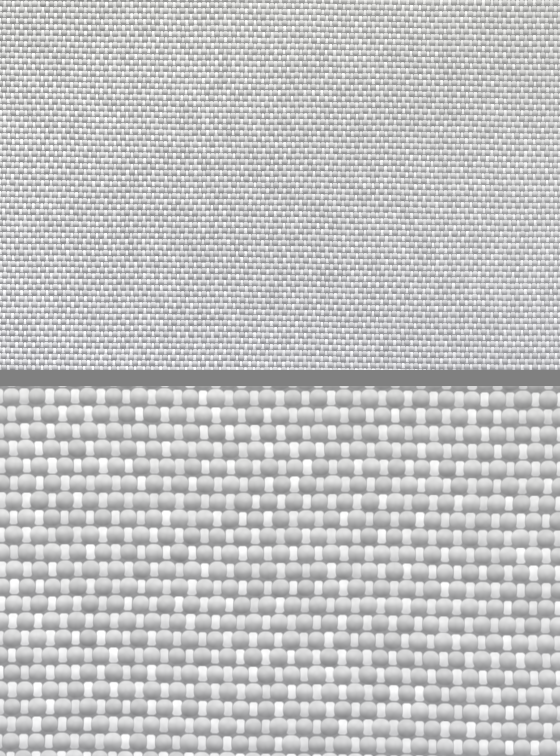
Top, the full canvas; bottom, a detail of the centre.
Write a Shadertoy shader that draws this texture.

```glsl
const vec2 REPEATS = vec2(66.0, 64.0);       // knots across, rows down
const float TILT = 0.016;                    // downward drift of rows to the right
const float BEND = 0.0009;                   // waviness of the threads
const float CELL_ASPECT = 1.47;              // knot pitch over row pitch
const vec2 KNOT_HALF = vec2(0.51, 0.49);     // in row heights
const vec2 CROSS_HALF = vec2(0.27, 0.43);
const float KNOT_ROUND = 0.44;
const float CROSS_ROUND = 0.18;
const float SIZE_JITTER = 0.07;
const float TONE_JITTER = 0.06;
const float GRAIN = 0.05;
const vec3 GAP = vec3(0.60, 0.60, 0.605);
const vec3 KNOT_SHADE = vec3(0.56, 0.56, 0.565);
const vec3 KNOT_LIGHT = vec3(0.87, 0.87, 0.87);
const vec3 CROSS_SHADE = vec3(0.82, 0.82, 0.825);
const vec3 CROSS_LIGHT = vec3(0.96, 0.96, 0.96);
const vec3 MEAN_TONE = vec3(0.76);

float hash(vec2 p) {
    vec3 q = fract(p.xyx * vec3(0.1031, 0.1030, 0.0973));
    q += dot(q, q.yzx + 33.33);
    return fract((q.x + q.y) * q.z);
}

// Distance to the nearest scattered point
float cellular(vec2 p) {
    vec2 cell = floor(p);
    float nearest = 2.0;
    for (int j = -1; j <= 1; j++)
    for (int i = -1; i <= 1; i++) {
        vec2 id = cell + vec2(i, j);
        vec2 point = id + vec2(hash(id), hash(id + 57.0));
        nearest = min(nearest, length(p - point));
    }
    return nearest;
}

float roundedBox(vec2 p, vec2 halfSize, float radius) {
    vec2 q = abs(p) - halfSize + radius;
    return length(max(q, 0.0)) + min(max(q.x, q.y), 0.0) - radius;
}

float coverage(float dist, float blur) {
    return 1.0 - smoothstep(-blur, blur, dist);
}

// Slow wander shared by neighbouring threads
vec2 threadBend(vec2 uv) {
    return BEND * vec2(
        sin(uv.y * 17.0 + 2.0 * sin(uv.x * 5.0)) + 0.4 * sin(uv.y * 61.0),
        sin(uv.x * 9.0 + 1.5 * sin(uv.y * 7.0)) + 0.4 * sin(uv.x * 43.0));
}

// Horizontal position along a row; alternate rows shift by half a knot
float alongRow(float x, float row) {
    return x + 0.5 * mod(row, 2.0);
}

void mainImage(out vec4 fragColor, in vec2 fragCoord) {
    vec2 uv = fragCoord / iResolution.xy;
    vec2 grid = (uv + vec2(0.0, TILT * uv.x) + threadBend(uv)) * REPEATS;
    float blur = max(0.07, 0.55 * REPEATS.y / iResolution.y);
    float ownRow = floor(grid.y);

    // Bright crossing thread between two knots of a row
    float crossX = alongRow(grid.x, ownRow) + 0.5;
    vec2 crossId = vec2(floor(crossX), ownRow + 200.0);
    vec2 crossPos = vec2((fract(crossX) - 0.5) * CELL_ASPECT, grid.y - ownRow - 0.5);
    float crossSize = (hash(crossId) - 0.5) * SIZE_JITTER;
    float crossCover = coverage(roundedBox(crossPos, CROSS_HALF, CROSS_ROUND) - crossSize, blur);
    vec3 crossColor = mix(CROSS_SHADE, CROSS_LIGHT, smoothstep(-0.4, 0.2, crossPos.y));
    crossColor += (hash(crossId + 31.0) - 0.5) * TONE_JITTER * 1.5;
    vec3 color = mix(GAP, crossColor, crossCover);

    // Plump knots reach into the rows above and below
    for (int j = 1; j >= -1; j--) {
        float row = ownRow + float(j);
        float x = alongRow(grid.x, row);
        vec2 id = vec2(floor(x), row);
        vec2 pos = vec2((fract(x) - 0.5) * CELL_ASPECT, grid.y - row - 0.5);
        float size = (hash(id) - 0.5) * SIZE_JITTER;
        float knot = coverage(roundedBox(pos, KNOT_HALF, KNOT_ROUND) - size, blur);

        // Light from above
        float light = smoothstep(-0.56, 0.30, pos.y - 0.25 * pos.x * pos.x);
        vec3 knotColor = mix(KNOT_SHADE, KNOT_LIGHT, light);
        knotColor += (hash(id + 31.0) - 0.5) * TONE_JITTER;
        color = mix(color, knotColor, knot);
    }

    // Fibre grain, softer weave to the right, cooler tint below
    color += GRAIN * (0.5 - cellular(grid * vec2(3.2, 2.2)));
    color = mix(MEAN_TONE, color, mix(1.12, 0.92, uv.x));
    color += 0.008 * sin(uv.x * 6.0 + 2.0 * sin(uv.y * 4.0));
    color += mix(vec3(-0.004, -0.002, 0.008), vec3(0.004, 0.004, -0.006), uv.y);
    fragColor = vec4(clamp(color, 0.0, 1.0), 1.0);
}
```
